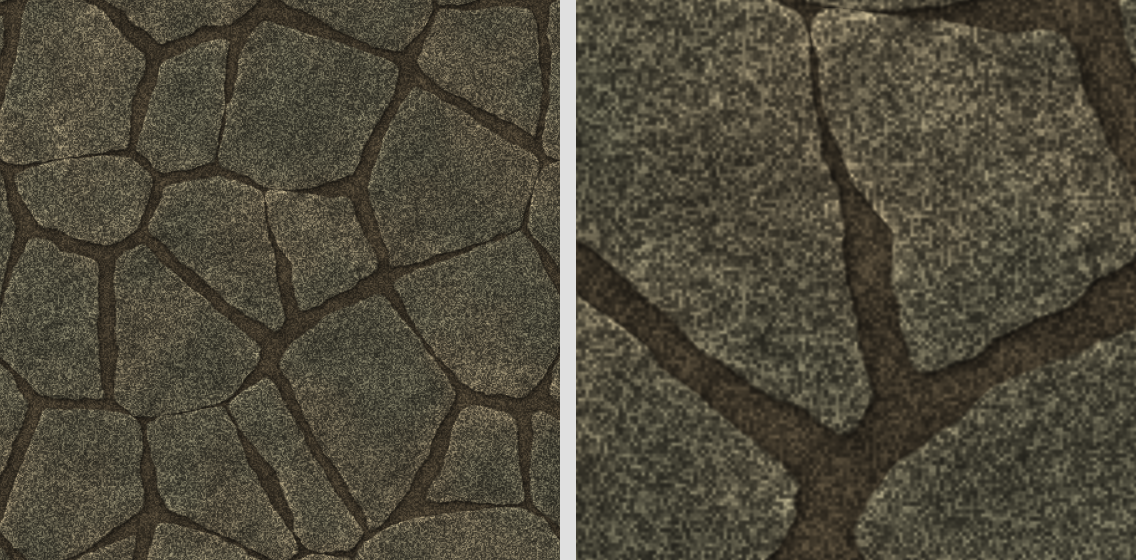
Left: the whole. Right: its middle third, enlarged.
A Shadertoy shader for this texture:

```glsl
// Weathered wall of irregular, grainy dark stones set in narrow brown mortar joints.

const float STONES = 4.2;          // stones across the canvas
const float JITTER = 0.74;         // irregularity of stone centres
const float SIZE_SPREAD = 0.36;    // difference between large and small stones
const float CORNER_SHARPNESS = 46.0;
const float WARP = 0.04;           // bend of the outlines
const float RAGGED = 0.012;        // roughness of the outlines
const float JOINT_MIN = 0.003;     // half widths of the joints
const float JOINT_MAX = 0.0145;
const float RIM_WIDTH = 0.004;
const float SHADOW_WIDTH = 0.005;
const float GRAIN_SCALE = 450.0;
const float GRAIN_CONTRAST = 1.0;
const vec2 LIGHT_DIR = vec2(-0.5, 0.866);
const vec3 STONE_GREEN = vec3(0.288, 0.281, 0.226);
const vec3 STONE_BROWN = vec3(0.332, 0.304, 0.240);
const vec3 MORTAR = vec3(0.250, 0.219, 0.166);

vec2 hash2(vec2 p) {
    vec3 q = fract(p.xyx * vec3(0.1031, 0.1030, 0.0973));
    q += dot(q, q.yzx + 33.33);
    return fract((q.xx + q.yz) * q.zy);
}

float noise(vec2 p) {
    vec2 i = floor(p), f = fract(p);
    f = f * f * (3.0 - 2.0 * f);
    float low = mix(hash2(i).x, hash2(i + vec2(1, 0)).x, f.x);
    float high = mix(hash2(i + vec2(0, 1)).x, hash2(i + vec2(1, 1)).x, f.x);
    return mix(low, high, f.y);
}

float fbm(vec2 p) {
    float sum = 0.0, amp = 0.5;
    for (int i = 0; i < 4; i++) {
        sum += amp * noise(p);
        p = mat2(1.6, 1.2, -1.2, 1.6) * p + 17.3;
        amp *= 0.5;
    }
    return sum / 0.9375;
}

// Offset to a stone centre (xy) and its weighted squared distance (z)
vec3 stoneCentre(vec2 cell, vec2 p) {
    vec2 r = cell + 0.5 + JITTER * (hash2(cell + 71.0) - 0.5) - p;
    return vec3(r, dot(r, r) - SIZE_SPREAD * hash2(cell + 135.0).x);
}

// Distance to the slightly rounded border of the stone, in canvas units
float borderDistance(vec2 uv, out vec2 id) {
    vec2 p = uv * STONES, base = floor(p);
    vec3 nearest = vec3(0.0, 0.0, 1e3);
    id = base;
    for (int y = -2; y <= 2; y++)
    for (int x = -2; x <= 2; x++) {
        vec2 cell = base + vec2(x, y);
        vec3 c = stoneCentre(cell, p);
        if (c.z < nearest.z) { nearest = c; id = cell; }
    }
    float sum = 1e-12;
    for (int y = -2; y <= 2; y++)
    for (int x = -2; x <= 2; x++) {
        vec2 cell = base + vec2(x, y);
        if (cell == id) continue;
        vec3 c = stoneCentre(cell, p);
        float d = (c.z - nearest.z) / (2.0 * max(length(c.xy - nearest.xy), 0.05));
        sum += exp(-CORNER_SHARPNESS * d);
    }
    return -log(sum) / (CORNER_SHARPNESS * STONES);
}

// Signed distance to the ragged stone outline, positive inside
float stoneDistance(vec2 uv, out vec2 id) {
    vec2 bend = vec2(fbm(uv * 6.0 + 3.0), fbm(uv * 6.0 + 40.0)) - 0.5;
    float joint = mix(JOINT_MIN, JOINT_MAX, smoothstep(0.2, 0.85, noise(uv * 8.0 + 9.0)));
    float chips = (fbm(uv * 38.0) - 0.5) * RAGGED;
    return borderDistance(uv + WARP * bend, id) - joint + chips;
}

void mainImage(out vec4 fragColor, in vec2 fragCoord) {
    vec2 uv = fragCoord / iResolution.y;
    float pixel = 1.0 / iResolution.y;
    vec2 id, otherId;
    float d = stoneDistance(uv, id);
    float lit = stoneDistance(uv + LIGHT_DIR * 0.004, otherId);
    float facing = clamp((d - lit) / 0.004, -1.0, 1.0);
    float inside = max(d, 0.0);

    // Stone face: stains, per-stone tone and rough embossed patches
    float stain = fbm(uv * 7.0 + 20.0);
    float patches = smoothstep(0.5, 0.7, fbm(uv * 8.0 + 60.0));
    float nearEdge = exp(-inside / 0.022);
    float emboss = fbm(uv * 36.0) - fbm((uv + LIGHT_DIR * 0.006) * 36.0);
    float brown = clamp(smoothstep(0.3, 0.7, stain) * 0.75 + 0.4 * nearEdge, 0.0, 1.0);
    vec3 stone = mix(STONE_GREEN, STONE_BROWN, brown);
    stone *= 0.95 + 0.1 * hash2(id + 200.0).x;
    stone *= 1.0 + 0.35 * (fbm(uv * 18.0 + 5.0) - 0.5);
    stone *= 1.0 + emboss * (0.15 + 0.8 * max(patches, nearEdge));

    // Worn bright rim, strongest towards the light
    float wear = smoothstep(0.25, 0.75, noise(uv * 28.0 + 11.0));
    stone *= 1.0 + exp(-inside / RIM_WIDTH) * (0.08 + 0.24 * facing + 0.3 * wear);

    // Mortar, with a dark crevice beside the stones
    float shadow = exp(min(d, 0.0) / SHADOW_WIDTH) * (0.46 - 0.24 * facing);
    vec3 mortar = MORTAR * (0.8 + 0.45 * fbm(uv * 25.0 + 80.0)) * (1.0 - shadow);

    // Fine sandy grain over everything
    float grain = noise(uv * GRAIN_SCALE) - 0.5;
    grain += 0.35 * (noise(uv * GRAIN_SCALE * 0.47 + 31.0) - 0.5);
    float face = smoothstep(-0.0015 - pixel * 0.5, 0.0015 + pixel * 0.5, d);
    vec3 color = mix(mortar, stone, face);
    color *= exp(grain * GRAIN_CONTRAST * mix(0.75, 1.0, face));
    fragColor = vec4(color, 1.0);
}
```
